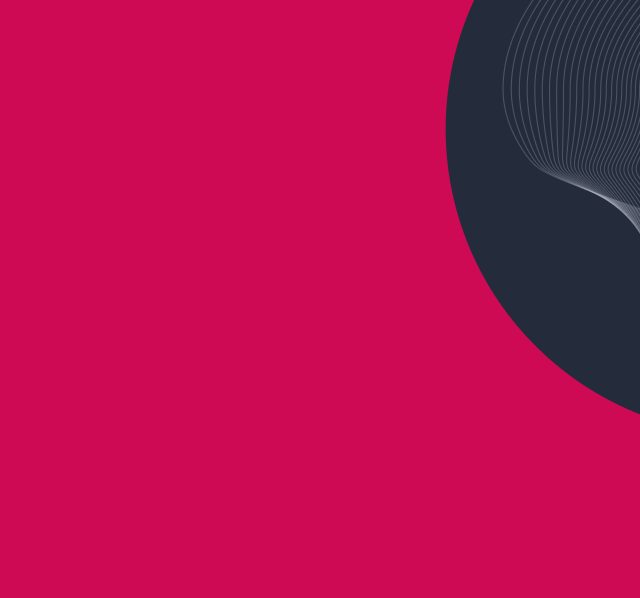
A Shadertoy shader for this background:

```glsl
#define ROSE vec3(0.81, 0.04, 0.33)
#define NAVY vec3(0.143, 0.172, 0.23)
#define STRAND_COLOR vec3(0.70, 0.72, 0.78)
#define STRAND_ALPHA 0.28
#define STRAND_HALF_WIDTH 0.0009
#define STRAND_COUNT 32
#define STRAND_STEP (1.0 / 22.0)
#define DISC_CENTER vec2(1.2577, 0.7841)
#define DISC_RADIUS 0.5125
#define BULGE vec2(0.8412, 0.851)

// Horizontal place of a strand at a height, as base + spread * s + bend * s * s
vec3 strandShape(float y) {
    float drop = min(BULGE.y - y, 0.26);
    float square = drop * drop;
    vec3 curvature = drop < 0.0 ? vec3(2.26, -1.4, 3.5) : vec3(3.16, -11.1, 5.4);
    vec3 shape = vec3(BULGE.x, 0.3064, -0.078) + curvature * square;

    // Soft turn towards the right where the strands gather
    float softness = 0.007;
    shape.x += 1.6 * softness * log(1.0 + exp((drop - 0.1365) / softness));
    return shape;
}

float strandCoverage(vec2 p, float pixel) {
    float stepY = 0.001;
    vec3 shape = strandShape(p.y);
    vec3 slope = (strandShape(p.y + stepY) - strandShape(p.y - stepY)) / (2.0 * stepY);
    float clear = 1.0;

    for (int i = 0; i < STRAND_COUNT; i++) {
        float s = float(i) * STRAND_STEP;
        vec3 powers = vec3(1.0, s, s * s);
        float tilt = dot(slope, powers);
        float distanceToStrand = abs(p.x - dot(shape, powers)) / sqrt(1.0 + tilt * tilt);
        float line = clamp(0.5 + (STRAND_HALF_WIDTH - distanceToStrand) / pixel, 0.0, 1.0);
        clear *= 1.0 - STRAND_ALPHA * line;
    }
    return 1.0 - clear;
}

void mainImage(out vec4 fragColor, in vec2 fragCoord) {
    float pixel = 1.0 / iResolution.y;
    vec2 p = fragCoord * pixel;

    // Dark disc over the flat ground, with the strands inside it
    float discDistance = length(p - DISC_CENTER) - DISC_RADIUS;
    float disc = clamp(0.5 - discDistance / pixel, 0.0, 1.0);
    vec3 discColor = mix(NAVY, STRAND_COLOR, strandCoverage(p, pixel));

    fragColor = vec4(mix(ROSE, discColor, disc), 1.0);
}
```
